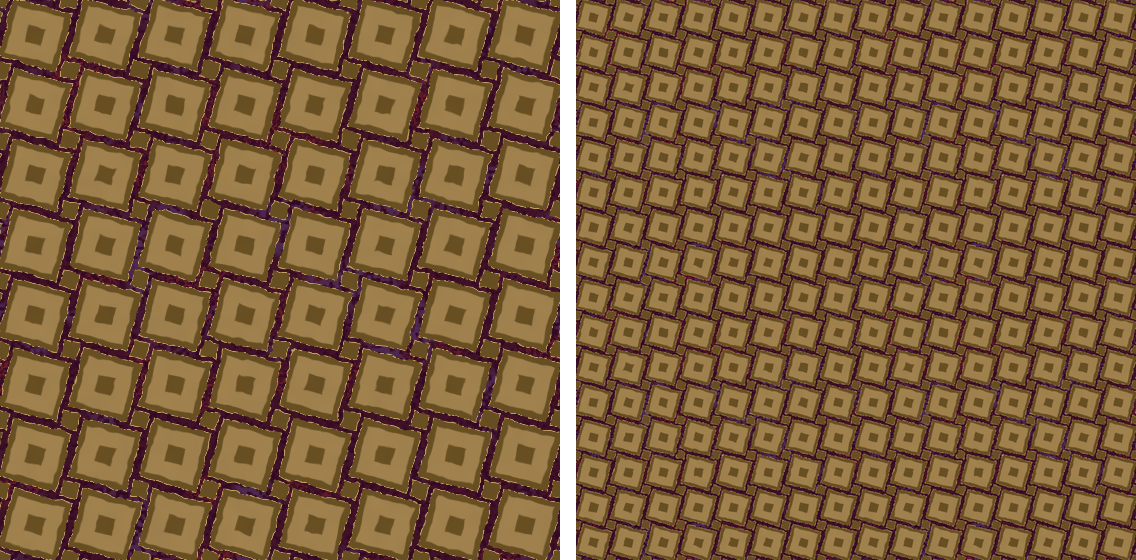
Left, the tile; right, the same tile 2 across and 2 down.
Give the GLSL for this pattern, as a WebGL 2 fragment shader.

```glsl
#version 300 es
precision highp float;

#define REPEATS 8.0        // cells across and down
#define TILT 0.26          // clockwise turn of the tiles, radians
#define BIG_HALF 0.43      // half sides, in cells
#define SMALL_HALF 0.118
#define PANEL_HALF 0.345
#define CORE_HALF 0.122
#define WOBBLE 0.034       // raggedness of the tile edges
#define RIM_WIDTH 0.013
#define BLUR 0.014         // softness of the painted panel

uniform vec2 u_resolution;
out vec4 fragColor;

const vec3 PANEL = vec3(0.625, 0.505, 0.305);
const vec3 BORDER = vec3(0.405, 0.31, 0.135);
const vec3 RIM = vec3(0.78, 0.64, 0.41);
const vec3 GROUT = vec3(0.24, 0.065, 0.15);
const vec3 GROUT_DARK = vec3(0.19, 0.03, 0.14);
const vec3 GROUT_RED = vec3(0.42, 0.11, 0.15);
const vec3 GROUT_VIOLET = vec3(0.30, 0.16, 0.32);

float hash(vec2 p) {
    vec3 q = fract(p.xyx * vec3(0.1031, 0.1030, 0.0973));
    q += dot(q, q.yzx + 33.33);
    return fract((q.x + q.y) * q.z);
}

// Value noise over cell coordinates; wraps at the canvas edges.
float noise(vec2 cell, float frequency, float seed) {
    vec2 p = cell * frequency;
    vec2 i = floor(p), f = fract(p);
    float period = REPEATS * frequency;
    vec2 a = mod(i, period) + seed;
    vec2 b = mod(i + 1.0, period) + seed;
    f = f * f * (3.0 - 2.0 * f);
    return mix(mix(hash(a), hash(vec2(b.x, a.y)), f.x),
               mix(hash(vec2(a.x, b.y)), hash(b), f.x), f.y);
}

vec2 warp(vec2 cell, float frequency, float seed) {
    return vec2(noise(cell, frequency, seed), noise(cell, frequency, seed + 57.0)) - 0.5;
}

// Half side of the tilted square around the origin that passes through p.
float squareRadius(vec2 p) {
    float c = cos(TILT), s = sin(TILT);
    vec2 q = abs(vec2(c * p.x - s * p.y, s * p.x + c * p.y));
    return max(q.x, q.y);
}

// Radius in the nearest large tile; tilted tiles reach into nearby cells.
float bigRadius(vec2 p) {
    vec2 local = fract(p) - 0.5;
    float r = 1e3;
    for (int y = -1; y <= 1; y++)
        for (int x = -1; x <= 1; x++)
            r = min(r, squareRadius(local - vec2(x, y)));
    return r;
}

void main() {
    vec2 cell = gl_FragCoord.xy / u_resolution * REPEATS;
    float pixel = REPEATS / min(u_resolution.x, u_resolution.y);

    // Ragged outlines of the large and small tiles
    vec2 rough = cell + WOBBLE * (warp(cell, 8.0, 11.0) + 0.6 * warp(cell, 19.0, 203.0));
    float big = bigRadius(rough) - BIG_HALF;
    float small = squareRadius(fract(rough + 0.5) - 0.5) - SMALL_HALF;
    float edge = min(big, small);

    // Grout: fine grain with patches of red and violet
    float grain = noise(cell, 22.0, 31.0);
    float fleck = noise(cell, 40.0, 83.0);
    float redness = smoothstep(0.56, 0.9, noise(cell, 2.0, 5.0));
    float violet = smoothstep(0.58, 0.9, noise(cell, 2.0, 149.0));
    vec3 color = mix(GROUT_DARK, GROUT, smoothstep(0.15, 0.6, grain));
    color = mix(color, GROUT_RED, (0.15 + 0.85 * redness) * smoothstep(0.4, 0.85, fleck));
    color = mix(color, GROUT_VIOLET, violet * smoothstep(0.3, 0.75, grain));

    // Tile face: soft panel with a dark core
    vec2 painted = cell + WOBBLE * (warp(cell, 7.0, 307.0) + 0.4 * warp(cell, 15.0, 401.0));
    float radius = bigRadius(painted);
    float panel = 1.0 - smoothstep(-BLUR, BLUR, radius - PANEL_HALF);
    panel *= smoothstep(-BLUR, BLUR, radius - CORE_HALF);
    vec3 face = mix(BORDER, PANEL, panel);
    face *= 0.985 + 0.03 * noise(cell, 5.0, 509.0);
    color = mix(color, face, 1.0 - smoothstep(-0.5 * pixel, 0.5 * pixel, edge));

    // Broken bright rim along every tile
    float rim = 1.0 - smoothstep(-0.5 * pixel, 0.5 * pixel, abs(edge) - 0.5 * RIM_WIDTH);
    float dashes = smoothstep(0.32, 0.56, noise(cell, 36.0, 607.0));
    color = mix(color, RIM, rim * dashes);

    fragColor = vec4(color, 1.0);
}
```
